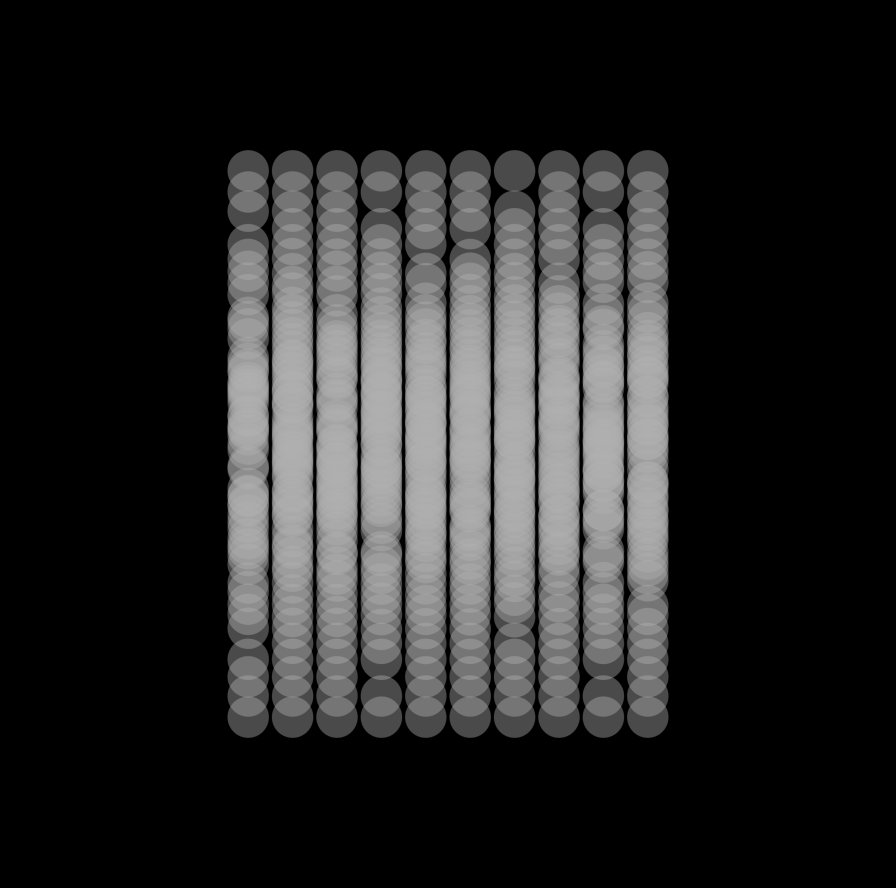
Write a Shadertoy shader that draws this pattern.

```glsl
// Ten columns of translucent grey discs, sparse at the ends and dense in the middle.

float hash(vec2 p) {
    return fract(sin(dot(p, vec2(127.1, 311.7))) * 43758.5453);
}

// Rank of the disc left out near each end of a column (-1 for none)
const int topGap[10] = int[10](3, -1, -1, 2, -1, 4, 1, 6, 2, -1);
const int bottomGap[10] = int[10](4, -1, -1, 2, -1, -1, 5, -1, 2, -1);

const int DISCS = 68;

void mainImage(out vec4 fragColor, in vec2 fragCoord) {
    vec2 p = (fragCoord - 0.5 * iResolution.xy) / iResolution.y;
    float soft = 0.75 / iResolution.y;

    // Nearest column
    float column = clamp(floor(p.x / 0.05 + 5.0), 0.0, 9.0);
    int c = int(column);
    float dx = p.x - (column - 4.5) * 0.05;

    // Layer the discs: each one lets part of the ground through
    float ground = 1.0;
    for (int k = 0; k < DISCS; k++) {
        if (k == topGap[c] || DISCS - 1 - k == bottomGap[c]) continue;

        // Spacing narrows from the ends to the middle
        float u = 1.0 - 2.0 * float(k) / float(DISCS - 1);
        float y = 0.3076 * (0.571 * u + 0.429 * pow(abs(u), 4.0) * u);

        // Irregular spacing and a few missing discs inside the column
        float inner = 1.0 - smoothstep(0.75, 0.9, abs(u));
        vec2 seed = vec2(column, float(k));
        if (hash(seed) < 0.12 * inner) continue;
        y += (hash(seed + 19.7) - 0.5) * 0.006 * inner;

        float d = length(vec2(dx, p.y - y)) - 0.0233;
        ground *= 1.0 - 0.42 * (1.0 - smoothstep(-soft, soft, d));
    }

    fragColor = vec4(vec3(0.69 * (1.0 - ground)), 1.0);
}
```
